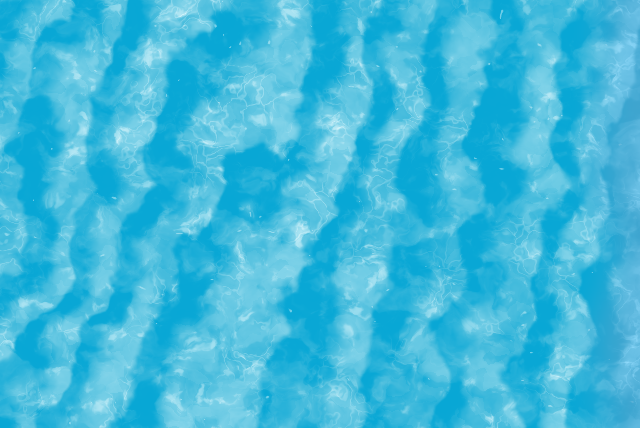
Write a Shadertoy shader that draws this texture.

```glsl
#define BAND_WIDTH 0.185
#define BAND_DEPTH 0.29
#define PATCH_SCALE 15.0
#define WEB_SCALE 19.0
#define GLINT_SCALE 20.0
#define DEEP_WATER vec3(0.03, 0.655, 0.835)
#define MID_WATER vec3(0.30, 0.745, 0.868)
#define PALE_WATER vec3(0.54, 0.84, 0.92)
#define GLINT_COLOR vec3(0.82, 0.95, 0.98)
#define HAZE_COLOR vec3(0.37, 0.70, 0.86)

float hash(vec2 p) {
    vec3 q = fract(vec3(p.xyx) * 0.1031);
    q += dot(q, q.yzx + 33.33);
    return fract((q.x + q.y) * q.z);
}

float noise(vec2 p) {
    vec2 i = floor(p), f = fract(p);
    f = f * f * (3.0 - 2.0 * f);
    return mix(mix(hash(i), hash(i + vec2(1, 0)), f.x),
               mix(hash(i + vec2(0, 1)), hash(i + vec2(1, 1)), f.x), f.y);
}

float fbm(vec2 p) {
    float sum = 0.0, amp = 0.5;
    for (int i = 0; i < 4; i++) {
        sum += amp * noise(p);
        p = mat2(1.6, 1.2, -1.2, 1.6) * p + 17.3;
        amp *= 0.5;
    }
    return sum / 0.9375;
}

// x: gap between the two nearest cell centres, y: random value of the cell
vec2 cells(vec2 p) {
    vec2 base = floor(p);
    float near = 9.0, second = 9.0, id = 0.0;
    for (int y = -1; y <= 1; y++)
    for (int x = -1; x <= 1; x++) {
        vec2 c = base + vec2(x, y);
        float d = length(c + vec2(hash(c), hash(c + 71.7)) - p);
        if (d < near) { second = near; near = d; id = hash(c + 31.1); }
        else second = min(second, d);
    }
    return vec2(second - near, id);
}

// Slanted swells: slow rise to light, then a quick drop to dark
float swell(vec2 p) {
    float slope = mix(0.43, 0.14, smoothstep(0.0, 1.4, p.x));
    float phase = (p.x - slope * (p.y - 0.5)) / BAND_WIDTH;
    phase += 1.1 * (noise(p * 2.6 + 4.0) - 0.5) + 0.95 * (fbm(p * 9.0) - 0.5);
    float f = fract(phase);
    float light = smoothstep(0.2, 0.62, f) * (1.0 - smoothstep(0.86, 1.0, f));
    return light * mix(0.65, 1.1, noise(p * 4.0 + 9.0));
}

// Sparse small bright specks
float glints(vec2 p) {
    vec2 g = p * GLINT_SCALE, cell = floor(g);
    vec2 centre = 0.2 + 0.6 * vec2(hash(cell + 3.0), hash(cell + 8.0));
    float radius = mix(0.05, 0.13, hash(cell + 12.0));
    float d = length((fract(g) - centre) * vec2(1.0, 1.3));
    return step(0.86, hash(cell + 5.0)) * (1.0 - smoothstep(0.3 * radius, radius, d));
}

void mainImage(out vec4 fragColor, in vec2 fragCoord) {
    vec2 p = fragCoord / iResolution.y;
    vec2 warp = vec2(fbm(p * 16.0 + 5.0), fbm(p * 16.0 + 41.0)) - 0.5;
    vec2 q = p * vec2(1.0, 1.15) + 0.06 * warp;
    float light = swell(p);

    // Overlapping mottled patches
    float broad = fbm(q * PATCH_SCALE);
    float fine = fbm(q * PATCH_SCALE * 2.4 + 13.0);
    float tone = 0.075 + BAND_DEPTH * light;
    tone += 0.22 * (broad - 0.5) + 0.15 * (fine - 0.5);
    tone += 0.07 * (smoothstep(0.48, 0.58, broad) - 0.4);
    tone += 0.06 * (cells(q * 31.0).y - 0.5) * (0.4 + light);

    // Broken caustic threads, strongest on the light swells
    vec2 web = cells(q * WEB_SCALE + 2.0 * warp);
    float thread = 1.0 - smoothstep(0.0, 0.17, web.x);
    float broken = smoothstep(0.45, 0.75, noise(p * 13.0 + 23.0));
    tone += 0.17 * thread * broken * (0.25 + 0.75 * light);
    tone += 0.20 * smoothstep(0.60, 0.80, fine) * (0.2 + light);
    tone = max(tone, 0.03 + 0.15 * tone);

    // Water colour from deep to pale
    vec3 color = mix(DEEP_WATER, MID_WATER, smoothstep(0.0, 1.0, (tone - 0.01) / 0.30));
    color = mix(color, PALE_WATER, clamp((tone - 0.27) / 0.26, 0.0, 1.0));
    color = mix(color, GLINT_COLOR, clamp((tone - 0.53) / 0.35, 0.0, 1.0));
    color = mix(color, GLINT_COLOR, 0.5 * glints(q));

    // Soft haze along the right side
    float haze = smoothstep(1.33, 1.5, p.x + 0.08 * (noise(p * 5.0) - 0.5));
    color = mix(color, HAZE_COLOR + 0.25 * (tone - 0.25), 0.75 * haze);
    fragColor = vec4(color, 1.0);
}
```
